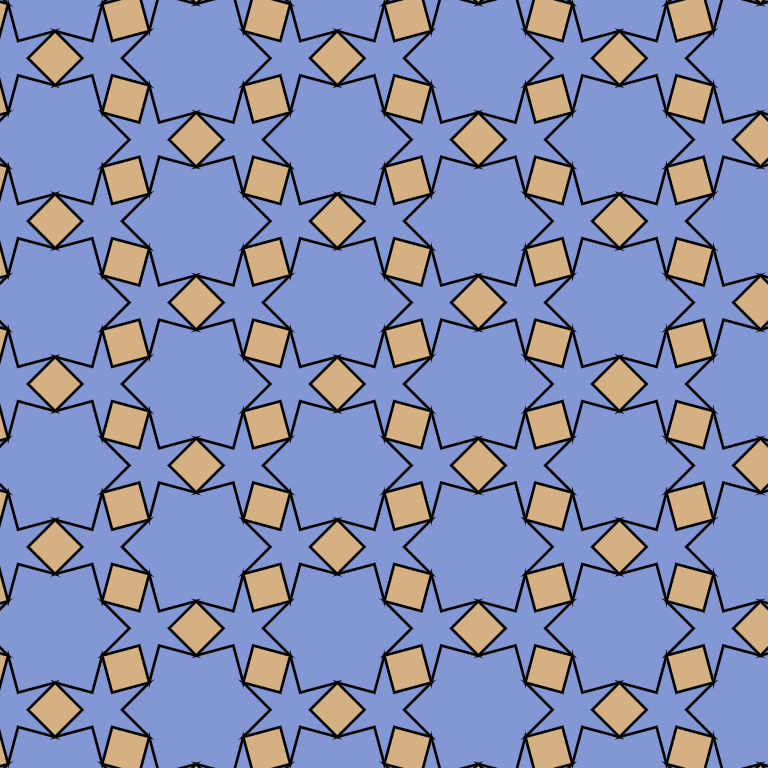
This pattern is drawn by a Shadertoy shader. Its source:

```glsl
// Hexagonal lattice of six-pointed stars joined by tan squares, with mitred black outlines.
#define SPACING 0.2121              // distance between neighbouring star centres
#define ORIGIN vec2(0.2555, 0.5)    // one star centre
#define LINE_WIDTH 0.0035
#define FIELD_COLOR vec3(0.514, 0.592, 0.831)
#define SQUARE_COLOR vec3(0.831, 0.690, 0.514)
#define LINE_COLOR vec3(0.008)

const float PI = 3.14159265;

// Offset from the nearest centre of a hexagonal lattice with unit spacing.
vec2 hexCell(vec2 p) {
    vec2 period = vec2(sqrt(3.0), 1.0);
    vec2 a = mod(p + 0.5 * period, period) - 0.5 * period;
    vec2 b = mod(p, period) - 0.5 * period;
    return dot(a, a) < dot(b, b) ? a : b;
}

// Mirror into a 30 degree wedge whose x axis points at a square.
vec2 foldSector(vec2 p) {
    float angle = abs(mod(atan(p.y, p.x), PI / 3.0) - PI / 6.0);
    return length(p) * vec2(cos(angle), sin(angle));
}

float coverage(float dist, float pixel) {
    return clamp(0.5 - dist / pixel, 0.0, 1.0);
}

void mainImage(out vec4 fragColor, in vec2 fragCoord) {
    // The unit is half a square's diagonal: six of them span the spacing.
    float unit = SPACING / 6.0;
    float pixel = 1.0 / (iResolution.y * unit);
    vec2 uv = fragCoord / iResolution.y;
    vec2 p = foldSector(6.0 * hexCell((uv - ORIGIN) / SPACING));

    // Square centred at x = 3; it touches the star's inner vertex at x = 2.
    float square = (abs(p.x - 3.0) + p.y - 1.0) / sqrt(2.0);

    // Star edge leaves that vertex 15 degrees off the perpendicular.
    vec2 v = p - vec2(2.0, 0.0);
    vec2 edgeNormal = vec2(cos(PI / 12.0), -sin(PI / 12.0));
    float star = dot(v, edgeNormal);

    // Mitre spike of the narrow gap on the far side of the mirror line.
    float spike = max(-dot(vec2(v.x, -v.y), edgeNormal), (v.x + v.y) / sqrt(2.0));

    // Fill, then outlines.
    float outline = min(min(abs(square), abs(star)), spike) - 0.5 * LINE_WIDTH / unit;
    vec3 color = mix(FIELD_COLOR, SQUARE_COLOR, coverage(square, pixel));
    color = mix(color, LINE_COLOR, coverage(outline, pixel));
    fragColor = vec4(color, 1.0);
}
```
